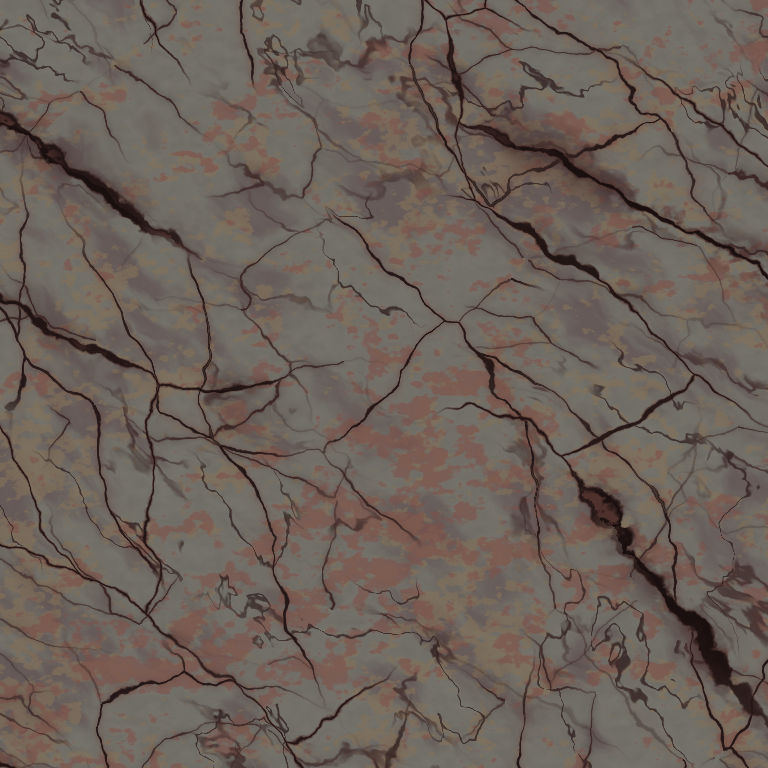
Give the GLSL for this texture, as a Shadertoy shader.

```glsl
// Grey marble crossed by dark, rust-edged veins that run down to the right.
// Veins are borders of stretched, warped cellular noise at several scales;
// layered value noise adds ragged splinters, fine stains and grain.

#define GREY  vec3(0.45, 0.44, 0.41)
#define MAUVE vec3(0.39, 0.34, 0.335)
#define SAND  vec3(0.51, 0.44, 0.35)
#define RUST  vec3(0.49, 0.31, 0.28)
#define UMBER vec3(0.24, 0.16, 0.155)
#define INK   vec3(0.09, 0.05, 0.05)
#define VEIN_ANGLE -0.68
#define VEIN_WIDTH 0.0085
#define WARP 0.14
#define JAG 0.016

vec2 hash2(vec2 p) {
    vec3 q = fract(p.xyx * vec3(0.1031, 0.1030, 0.0973));
    q += dot(q, q.yzx + 33.33);
    return fract((q.xx + q.yz) * q.zy);
}

float noise(vec2 p) {
    vec2 i = floor(p), f = p - i;
    f = f * f * (3.0 - 2.0 * f);
    float low = mix(hash2(i).x, hash2(i + vec2(1, 0)).x, f.x);
    float high = mix(hash2(i + vec2(0, 1)).x, hash2(i + vec2(1, 1)).x, f.x);
    return mix(low, high, f.y);
}

float fbm(vec2 p) {
    float sum = 0.0, amp = 0.516;
    for (int i = 0; i < 5; i++) {
        sum += amp * noise(p);
        p = mat2(1.6, 1.2, -1.2, 1.6) * p + 7.3;
        amp *= 0.5;
    }
    return sum;
}

vec2 along(vec2 p, float angle) {
    float c = cos(angle), s = sin(angle);
    return vec2(c * p.x + s * p.y, c * p.y - s * p.x);
}

// x: distance to the nearest cell border in canvas units, y: random value of
// that border, z: distance to the next border, which is small near junctions
vec3 cracks(vec2 p, float angle, vec2 cells) {
    vec2 q = along(p, angle) * cells;
    vec2 cell = floor(q), f = q - cell, nearCell = vec2(0), toNear = vec2(9);
    for (int y = -1; y <= 1; y++)
    for (int x = -1; x <= 1; x++) {
        vec2 o = vec2(x, y), r = o + hash2(cell + o) - f;
        if (dot(r, r) < dot(toNear, toNear)) { toNear = r; nearCell = o; }
    }
    vec3 best = vec3(9, 0, 9);
    for (int y = -2; y <= 2; y++)
    for (int x = -2; x <= 2; x++) {
        vec2 o = nearCell + vec2(x, y), r = o + hash2(cell + o) - f, gap = r - toNear;
        if (dot(gap, gap) < 1e-4) continue;
        vec2 n = normalize(gap);
        float d = max(0.0, dot(0.5 * (toNear + r), n) / length(n * cells));
        if (d < best.x) best = vec3(d, hash2(2.0 * cell + nearCell + o + 91.0).x, best.x);
        else best.z = min(best.z, d);
    }
    return best;
}

// Soft-edged line of a given half width
float line(float d, float width) {
    float soft = max(0.0012, 1.0 / iResolution.y);
    return 1.0 - smoothstep(width * 0.6, width + soft, d);
}

// Ragged filaments where stretched noise crosses its middle value
float filament(vec2 p, float angle, vec2 scale, float width) {
    float ridge = abs(fbm(along(p, angle) * scale) - 0.5);
    return 1.0 - smoothstep(0.2 * width, width, ridge);
}

void mainImage(out vec4 fragColor, in vec2 fragCoord) {
    vec2 p = fragCoord / iResolution.y;
    vec2 w = p + WARP * (vec2(fbm(p * 4.5 + 3.0), fbm(p * 4.5 + 41.0)) - 0.5);
    w += JAG * (vec2(fbm(p * 36.0 + 13.0), fbm(p * 36.0 + 71.0)) - 0.5);

    // Stone: thin mauve clouds and speckled rust and sand stains
    float grain = fbm(p * vec2(70, 100)), cloud = fbm(p * 5.0 + 17.0);
    float stain = fbm(p * vec2(20, 32) + 60.0), speck = fbm(p * vec2(80, 120) + 9.0);
    float wisp = fbm(along(w, VEIN_ANGLE) * vec2(10, 24) + 130.0);
    vec3 col = GREY * (0.95 + 0.1 * grain);
    col = mix(col, MAUVE, 0.85 * smoothstep(0.48, 0.66, 0.4 * cloud + 0.6 * wisp));
    col = mix(col, SAND, 0.65 * smoothstep(0.52, 0.58, 0.35 * stain + 0.4 * speck + 0.25 * cloud));
    float blush = 0.35 * stain + 0.35 * grain + 0.3 * fbm(p * 5.0 + 88.0);
    col = mix(col, RUST, 0.6 * smoothstep(0.535, 0.6, blush));

    // Smoky splinters, gathered in patches
    float patches = smoothstep(0.4, 0.6, fbm(p * 4.5 + 140.0));
    float smoke = filament(w, VEIN_ANGLE + 0.2, vec2(6, 13), 0.03);
    col = mix(col, UMBER, 0.75 * smoke * patches * smoothstep(0.35, 0.6, wisp));
    float wiry = filament(w + 9.0, VEIN_ANGLE - 0.2, vec2(7, 12), 0.014);
    col = mix(col, UMBER * 0.8, 0.8 * wiry * smoothstep(0.45, 0.62, noise(p * 6.0 + 19.0)));

    // Fine network of blurred, broken cracks
    vec3 faint = cracks(w + 5.0, -0.3, vec2(5.5, 11.0));
    float faded = smoothstep(0.3, 0.65, noise(w * 9.0 + 30.0)) * smoothstep(0.2, 0.7, faint.y);
    col = mix(col, UMBER, faded * (0.75 * line(faint.x, 0.0008) + 0.3 * exp(-faint.x / 0.005)));

    // Steep, sharp hairlines with rust rims and a few sandy cores
    vec3 hair = cracks(w + 11.0, VEIN_ANGLE - 0.4, vec2(2.9, 6.0));
    float thin = smoothstep(0.3, 0.48, noise(p * 5.0 + 51.0)) * smoothstep(0.05, 0.45, hair.y);
    col = mix(col, RUST * 0.85, 0.55 * thin * exp(-hair.x / 0.0045));
    col = mix(col, mix(INK, UMBER, 0.25), 0.95 * thin * line(hair.x, 0.0004 + 0.002 * noise(p * 19.0)));
    float core = smoothstep(0.8, 0.9, hair.y) * smoothstep(0.5, 0.7, noise(p * 14.0));
    col = mix(col, SAND * 0.8, 0.5 * core * thin * line(hair.x, 0.0002));

    // Main veins: hairline joints that swell to ragged ink bands between junctions
    vec3 major = cracks(w + 2.0, VEIN_ANGLE, vec2(1.8, 4.3));
    float bold = smoothstep(0.45, 0.8, major.y) * smoothstep(0.003, 0.07, major.z - major.x);
    float swell = smoothstep(0.25, 0.85, noise(w * 9.0 + 70.0));
    float ragged = 0.2 + 1.6 * smoothstep(0.25, 0.75, fbm(p * 40.0 + 25.0));
    float width = 0.0006 + VEIN_WIDTH * bold * (0.15 + 1.3 * swell) * ragged;
    float kept = max(bold, 0.9 * smoothstep(0.35, 0.55, noise(p * 4.0 + 33.0)));
    float shred = smoothstep(0.42, 0.6, wisp * 0.6 + grain * 0.4);
    col = mix(col, UMBER, 0.85 * bold * exp(-major.x / 0.018) * shred);
    col = mix(col, RUST * 0.7, 0.75 * kept * line(major.x, width + 0.0016));
    col = mix(col, INK, 0.95 * kept * line(major.x, width));
    float filling = smoothstep(0.45, 0.6, noise(p * 5.0 + 8.0)) * smoothstep(0.35, 0.55, grain);
    col = mix(col, RUST * 0.7, 0.85 * bold * filling * line(major.x, width * 0.5) * swell);

    fragColor = vec4(col, 1.0);
}
```
